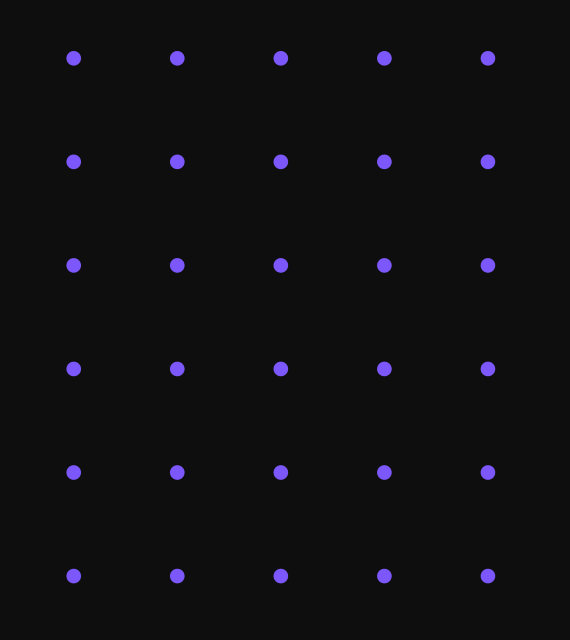
A WebGL 2 fragment shader for this pattern:

```glsl
#version 300 es
precision highp float;

uniform vec2 u_resolution;
out vec4 fragColor;

// Lengths are fractions of the canvas height
#define PITCH 0.1618
#define FIRST_DOT vec2(0.1152, 0.0999)
#define DOT_RADIUS 0.0114
#define EDGE_PIXELS 1.3
#define BACKGROUND vec3(0.055, 0.055, 0.055)
#define DOT_COLOR vec3(0.485, 0.340, 0.985)

// Signed distance to the nearest dot of the square lattice
float dotGrid(vec2 p) {
    vec2 cell = fract((p - FIRST_DOT) / PITCH + 0.5) - 0.5;
    return length(cell * PITCH) - DOT_RADIUS;
}

void main() {
    vec2 p = gl_FragCoord.xy / u_resolution.y;

    // Antialiased coverage of the dot
    float halfEdge = 0.5 * EDGE_PIXELS / u_resolution.y;
    float coverage = 1.0 - smoothstep(-halfEdge, halfEdge, dotGrid(p));

    fragColor = vec4(mix(BACKGROUND, DOT_COLOR, coverage), 1.0);
}
```
